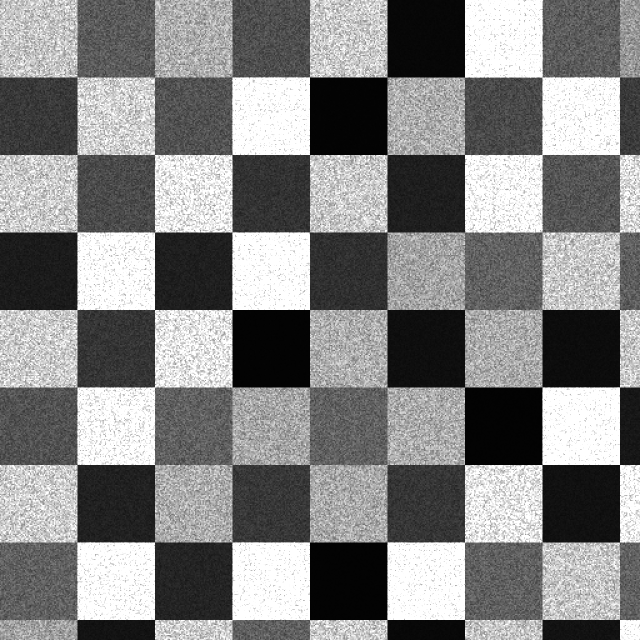
Reproduce this pattern procedurally as a Shadertoy shader.

```glsl
// Checkerboard of grey tiles, each with its own shade, under fine film grain.

const float TILE_SIZE = 62.0 / 512.0;        // tile side, in canvas heights
const float GRAIN_SIZE = 1.0 / 512.0;        // grain side, in canvas heights
const float GRAIN_STRENGTH = 0.4;            // largest relative change of shade
const vec2 DARK_RANGE = vec2(0.01, 0.38);
const vec2 LIGHT_RANGE = vec2(0.58, 1.15);   // above 1.0 only deep grain shows
const uint TILE_SEED = 17u;
const uint GRAIN_SEED = 91u;

// Integer hash of a cell, giving two values in 0..1
vec2 hash2(ivec2 cell, uint seed) {
    uvec2 v = uvec2(cell) * uvec2(1664525u, 22695477u) + seed * 747796u;
    v.x += v.y * 1664525u;
    v.y += v.x * 1664525u;
    v ^= v >> 16u;
    v.x += v.y * 1664525u;
    v.y += v.x * 1664525u;
    v ^= v >> 16u;
    return vec2(v >> 8u) / 16777216.0;
}

// Tile shade: light and dark alternate, dark shades gather at both ends
float tileShade(ivec2 cell) {
    float pick = hash2(cell, TILE_SEED).x;
    bool isDark = ((cell.x + cell.y) & 1) == 1;
    return isDark ? mix(DARK_RANGE.x, DARK_RANGE.y, smoothstep(0.0, 1.0, pick))
                  : mix(LIGHT_RANGE.x, LIGHT_RANGE.y, pick);
}

// Grain factor around 1.0 with a triangular spread
float grainFactor(ivec2 cell) {
    vec2 h = hash2(cell, GRAIN_SEED);
    return 1.0 + GRAIN_STRENGTH * (h.x + h.y - 1.0);
}

// Splits a position into its lower cell and blend weights one pixel wide
ivec2 smoothCell(vec2 p, float pixel, out vec2 weight) {
    vec2 q = p - 0.5;
    weight = clamp((fract(q) - 0.5) / min(pixel, 1.0) + 0.5, 0.0, 1.0);
    return ivec2(floor(q));
}

float blend(vec4 corners, vec2 weight) {
    vec2 row = mix(corners.xz, corners.yw, weight.x);
    return mix(row.x, row.y, weight.y);
}

void mainImage(out vec4 fragColor, in vec2 fragCoord) {
    // Tiles are laid from the upper left corner
    vec2 p = vec2(fragCoord.x, iResolution.y - fragCoord.y) / iResolution.y;
    float pixel = 1.0 / iResolution.y;
    const ivec2 RIGHT = ivec2(1, 0), DOWN = ivec2(0, 1);
    vec2 weight;

    // Tiles
    ivec2 c = smoothCell(p / TILE_SIZE, pixel / TILE_SIZE, weight);
    float shade = blend(vec4(tileShade(c), tileShade(c + RIGHT),
                             tileShade(c + DOWN), tileShade(c + RIGHT + DOWN)), weight);

    // Grain scales with the shade, so black tiles stay calm
    c = smoothCell(p / GRAIN_SIZE, pixel / GRAIN_SIZE, weight);
    float grain = blend(vec4(grainFactor(c), grainFactor(c + RIGHT),
                             grainFactor(c + DOWN), grainFactor(c + RIGHT + DOWN)), weight);

    fragColor = vec4(vec3(clamp(shade * grain, 0.0, 1.0)), 1.0);
}
```
